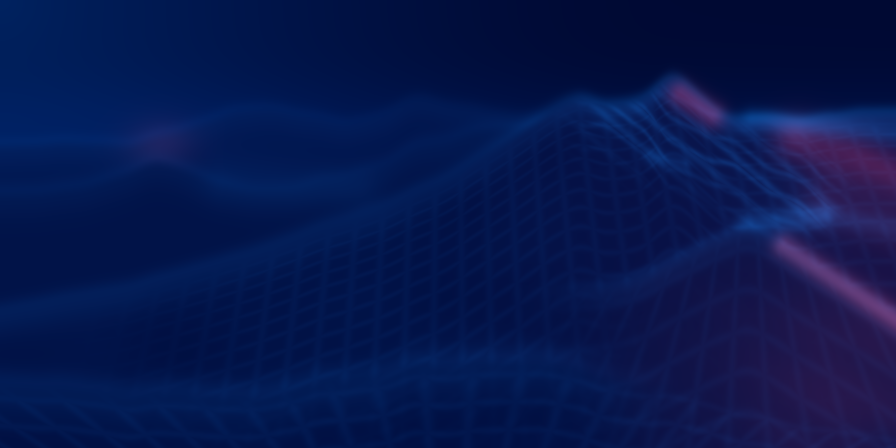
A WebGL 1 fragment shader for this background:

```glsl
precision highp float;
// Night landscape of soft wireframe mountains under a navy sky.
// Ridges are height curves painted back to front, each with a body, a glowing
// crest and a faint mesh; red light is added on the slopes at the right.
uniform vec2 u_resolution;

const vec3 NAVY = vec3(0.0, 0.055, 0.25);
const vec3 BLUE = vec3(0.008, 0.085, 0.30);
const vec3 CYAN = vec3(0.03, 0.20, 0.30);
const vec3 RED = vec3(0.32, 0.07, 0.08);

float hash(vec2 p) {
  return fract(sin(dot(p, vec2(127.1, 311.7))) * 4375.85);
}

float noise(vec2 p) {
  vec2 i = floor(p), f = fract(p);
  f = f * f * (3.0 - 2.0 * f);
  return mix(mix(hash(i), hash(i + vec2(1, 0)), f.x),
             mix(hash(i + vec2(0, 1)), hash(i + vec2(1, 1)), f.x), f.y);
}

float bell(float d, float width) {
  return exp(-d * d / (width * width));
}

// Rounded corner: zero before the knee, slope one after it
float bend(float x, float knee, float soft) {
  float t = x - knee;
  return 0.5 * (t + sqrt(t * t + soft * soft));
}

float segment(vec2 p, vec2 a, vec2 b) {
  vec2 d = b - a;
  return length(p - a - d * clamp(dot(p - a, d) / dot(d, d), 0.0, 1.0));
}

// Repeated soft line, one per unit
float lines(float t, float width) {
  return bell(fract(t) - 0.5, width);
}

float mesh(vec2 uv, float width) {
  return max(lines(uv.x, width), lines(uv.y, width));
}

// Height curves
float farHeight(float x) {
  return 0.685 + 0.075 * bell(x - 0.58, 0.15) + 0.075 * bell(x - 0.93, 0.16)
       + 0.04 * smoothstep(0.8, 1.2, x);
}

float midHeight(float x) {
  return 0.575 + 0.06 * bell(x - 0.34, 0.12) + 0.135 * smoothstep(0.62, 1.12, x);
}

float mainHeight(float x) {
  return 0.305 + 0.17 * x + 0.18 * bend(x, 0.39, 0.1) + 0.30 * bend(x, 0.96, 0.08)
       - 0.69 * bend(x, 1.28, 0.03) + 0.71 * bend(x, 1.42, 0.03)
       - 1.78 * bend(x, 1.51, 0.03) + 1.12 * bend(x, 1.60, 0.03);
}

float rightHeight(float x) {
  return 0.345 + 0.1 * (x - 1.2) + 0.46 * bend(x, 1.42, 0.06) - 1.21 * bend(x, 1.67, 0.03);
}

float frontHeight(float x) {
  return 0.15 - 0.09 * x + 0.31 * bend(x, 0.52, 0.1)
       - 0.2 * bend(x, 0.94, 0.1) - 0.22 * bend(x, 1.2, 0.1);
}

// Body below a crest plus a glow that trails down the slope
vec3 ridge(vec3 col, float depth, vec3 body, float cover, float glow, float width) {
  col = mix(col, body, cover * smoothstep(-0.012, 0.02, depth));
  float trail = depth > 0.0 ? 2.2 : 1.0;
  return col + CYAN * glow * bell(depth, width * trail);
}

void main() {
  vec2 p = gl_FragCoord.xy / u_resolution.y;
  p.x *= 2.0 * u_resolution.y / u_resolution.x;
  float x = p.x, y = p.y;
  float grain = noise(p * vec2(5.0, 9.0));
  float wobble = 0.018 * (noise(vec2(x * 14.0, 3.0)) - 0.5);

  // Sky with light from the upper left and haze at the horizon
  vec3 col = mix(vec3(0.0, 0.075, 0.285), vec3(0.0, 0.035, 0.20), smoothstep(0.2, 1.5, x));
  col += vec3(0.0, 0.06, 0.09) * exp(-2.6 * length(p - vec2(0.0, 1.0)));
  col += vec3(0.0, 0.025, 0.06) * bell(y - 0.7, 0.12);

  // Distant ridges and the small warm glow
  col = ridge(col, farHeight(x) + wobble - y, BLUE, 0.6, 0.12, 0.02);
  col += RED * 0.32 * bell(length((p - vec2(0.36, 0.68)) * vec2(0.7, 1.0)), 0.055);
  col = ridge(col, midHeight(x) + wobble - y, mix(NAVY, BLUE, 0.55), 0.8, 0.13, 0.025);
  col += CYAN * 0.13 * bell(segment(p, vec2(0.5, 0.60), vec2(0.8, 0.58)), 0.05);

  // Main mountain with a fanning mesh
  float crest = smoothstep(1.15, 1.35, x);
  float depth = mainHeight(x) + wobble * (0.4 + crest) - y;
  vec3 body = mix(BLUE, NAVY, 0.35 + 0.5 * grain);
  body += vec3(0.035, -0.005, 0.0) * smoothstep(0.8, 1.8, x);
  col = ridge(col, depth, body, 0.95, 0.22 + 0.25 * crest, mix(0.025, 0.017, crest));
  vec2 grid = vec2((x - 1.0) * 17.0 / (1.0 + 0.35 * (0.5 - y)), 6.0 * log(0.25 + max(depth, 0.0)) * 2.0);
  float slope = smoothstep(0.0, 0.06, depth) * smoothstep(0.1, 0.7, x);
  col += CYAN * 0.11 * slope * mesh(grid, 0.16);

  // Red light behind the summit
  float streak = 0.75 + 0.5 * noise(vec2((x + 1.6 * y) * 9.0, (y - x) * 4.0));
  col += RED * 0.9 * bell(segment(p, vec2(1.52, 0.79), vec2(1.59, 0.745)), 0.03);
  col += RED * 0.75 * streak * bell(segment(p, vec2(1.78, 0.69), vec2(2.05, 0.59)), 0.055);
  col += RED * 0.35 * bell(segment(p, vec2(1.85, 0.55), vec2(2.05, 0.48)), 0.07);

  // Bright net hanging from the summit
  float net = bell(segment(p, vec2(1.38, 0.75), vec2(1.78, 0.57)), 0.085) * smoothstep(-0.01, 0.02, depth);
  vec2 weave = vec2(x * 11.0 + y * 13.0, y * 19.0 + x * 12.0 + 3.0 * wobble * 20.0);
  col += CYAN * net * (0.10 + 0.38 * mesh(weave, 0.15));
  col += CYAN * 0.4 * bell(segment(p, vec2(1.46, 0.65), vec2(1.53, 0.635)) + wobble, 0.02);
  col += CYAN * 0.45 * bell(segment(p, vec2(1.68, 0.735), vec2(2.0, 0.70)), 0.025);
  col += CYAN * 0.55 * bell(segment(p, vec2(1.67, 0.5), vec2(1.84, 0.52)) + wobble, 0.026);
  col += CYAN * 0.3 * bell(segment(p, vec2(1.84, 0.52), vec2(2.0, 0.49)), 0.025);

  // Right shoulder and its red edge
  float shoulder = smoothstep(1.1, 1.5, x);
  depth = rightHeight(x) + 0.5 * wobble - y;
  body = mix(NAVY, BLUE, 0.4) + vec3(0.04, 0.0, 0.0) * shoulder;
  col = ridge(col, depth, body, 0.9 * shoulder, 0.28 * shoulder, 0.017);
  vec2 fan = vec2((x - 1.67) * 10.0 / (0.9 - y), depth * 11.0);
  col += CYAN * 0.10 * shoulder * smoothstep(0.0, 0.05, depth) * mesh(fan, 0.13);
  col += (RED + vec3(0.0, 0.05, 0.05)) * 0.85 * bell(segment(p, vec2(1.75, 0.45), vec2(2.02, 0.275)), 0.027);
  col += RED * 0.35 * streak * bell(length((p - vec2(1.92, 0.17)) * vec2(0.8, 1.0)), 0.25);

  // Foreground swell
  float fade = 1.0 - smoothstep(1.15, 1.6, x);
  depth = frontHeight(x) + wobble - y;
  col = ridge(col, depth, mix(NAVY, BLUE, 0.3 * grain), 0.75 * fade, 0.22 * fade, 0.035);
  vec2 floorGrid = vec2((x - 1.0) * 7.0 / (0.6 + y), depth * 16.0);
  col += CYAN * 0.12 * smoothstep(0.0, 0.05, depth) * mesh(floorGrid, 0.15);

  gl_FragColor = vec4(clamp(col, 0.0, 1.0), 1.0);
}
```
